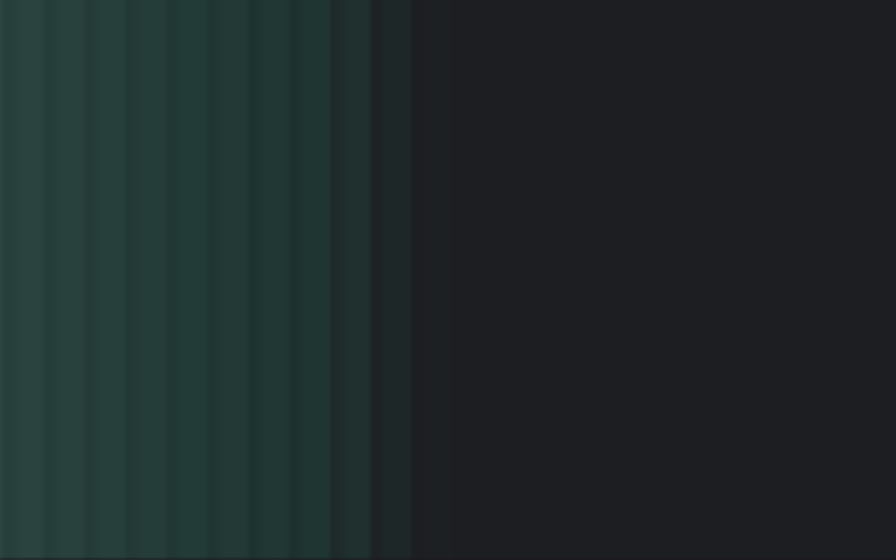
Give the GLSL for this background, as a WebGL 1 fragment shader.

```glsl
precision highp float;
// Dark backdrop with a green glow on the left, seen through vertical fluted glass.
// Each rib samples the glow at its own centre; a soft seam on its left edge
// refracts the sample to the right and darkens it slightly.

uniform vec2 u_resolution;

// Rib layout, in fractions of the canvas width
const float RIB_WIDTH = 0.0456;
const float RIB_START = 0.0065;
const float SEAM_SHIFT = 0.022;   // refraction at a seam
const float SEAM_SHADE = 0.055;   // darkening at a seam

// Glow extent and colours
const float GLOW_KNEE = 0.335;
const float GLOW_END = 0.515;
const vec3 GLOW_NEAR = vec3(0.168, 0.268, 0.250);
const vec3 GLOW_FAR = vec3(0.122, 0.210, 0.196);
const vec3 BASE = vec3(0.115, 0.117, 0.131);

// Thin strip along the lower edge
const vec3 STRIP = vec3(0.105, 0.090, 0.120);
const float STRIP_HEIGHT = 0.004;
const float STRIP_OPACITY = 0.5;

// 1 where the glow is full, 0 on the plain base
float glowAmount(float x) {
  return 1.0 - smoothstep(GLOW_KNEE, GLOW_END, x);
}

vec3 glowColor(float x) {
  vec3 green = mix(GLOW_NEAR, GLOW_FAR, clamp(x / GLOW_KNEE, 0.0, 1.0));
  return mix(BASE, green, glowAmount(x));
}

void main() {
  vec2 uv = gl_FragCoord.xy / u_resolution;

  // Rib index and position across the rib
  float rib = (uv.x - RIB_START) / RIB_WIDTH;
  float across = fract(rib);

  // Step to the next rib over a narrow soft edge
  float edge = smoothstep(0.9, 1.0, across);
  float centre = RIB_START + (floor(rib) + 0.5 + edge) * RIB_WIDTH;

  // Seam: strongest at the rib's left edge, fading to both sides
  float seam = max(smoothstep(0.82, 1.0, across), 1.0 - smoothstep(0.04, 0.42, across));

  vec3 color = glowColor(centre + SEAM_SHIFT * seam);
  color *= 1.0 - SEAM_SHADE * seam * glowAmount(centre);

  // Lower strip
  float strip = 1.0 - smoothstep(0.5 * STRIP_HEIGHT, 1.5 * STRIP_HEIGHT, uv.y);
  color = mix(color, min(color, STRIP), strip * STRIP_OPACITY);

  gl_FragColor = vec4(color, 1.0);
}
```
